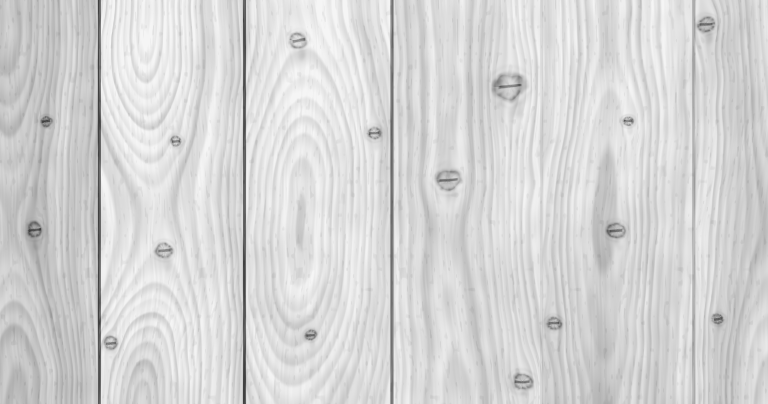
A Shadertoy shader for this texture:

```glsl
// Per board: heart position, arch swing, first knot across, first knot height
const vec4 BOARDS[6] = vec4[6](
    vec4(.40, .030, .55, .43), vec4(.35, .065, .45, .38),
    vec4(.38, -.065, .37, .90), vec4(.40, .008, .79, .785),
    vec4(.45, -.015, .49, .43), vec4(.55, .025, .08, .94));
const float TONES[6] = float[6](.875, .945, .94, .92, .935, .915);

float hash(vec2 p) {
    vec3 q = fract(vec3(p.xyx) * .1031);
    q += dot(q, q.yzx + 33.33);
    return fract((q.x + q.y) * q.z);
}

float noise(vec2 p) {
    vec2 cell = floor(p), f = fract(p);
    f = f * f * (3. - 2. * f);
    return mix(mix(hash(cell), hash(cell + vec2(1, 0)), f.x),
               mix(hash(cell + vec2(0, 1)), hash(cell + 1.), f.x), f.y);
}

// Centre (xy) and radius (z) of a knot in a board
vec3 knotAt(int board, float k) {
    vec4 b = BOARDS[board];
    float across = fract(b.z + .64 * k - .05 * k * k);
    float height = fract(b.w - .095 * k - .135 * k * k);
    float radius = (board == 3 ? .039 : .022) * (1. - .17 * k);
    return vec3(clamp(across, .08, .88) * .368, height, radius);
}

// Growth rings: a slow darkening that ends in a crisp edge
float growthRings(float r, float y, float seed) {
    float phase = r * 62. + 2.5 * noise(vec2(r * 14., seed));
    float t = fract(phase), id = floor(phase);
    float line = smoothstep(.1, .75, t) * (1. - smoothstep(.75, 1., t));
    float strength = .35 + .65 * hash(vec2(id, seed));
    return line * strength * (.6 + .7 * noise(vec2(id * 3.7, y * 4. + seed)));
}

// Darkening by one knot: core, rim, halo and split
float knotShade(vec2 q, float radius, float seed, float px) {
    float wobble = noise(q * 45. + seed) - .5;
    float e = length(q * vec2(1., 1.12)) + wobble * radius * .35;
    float core = 1. - smoothstep(radius * .8, radius * .8 + 2. * px, e);
    float rim = exp(-pow((e - radius * .85) / (radius * .13 + px), 2.));
    float halo = exp(-pow((e - radius * 1.4) / (radius * .2), 2.));
    float rays = noise(vec2(atan(q.y, q.x) * 4., e / radius * 3.) + seed);
    float splitY = abs(q.y - radius * .15 * wobble - .08 * q.x);
    float split = (1. - smoothstep(.001, .002 + 1.3 * px, splitY))
                * (1. - smoothstep(radius * .6, radius * .8, abs(q.x)));
    // A resin tail hangs below the knot
    vec2 tail = (q - radius * vec2(.3, -1.5)) / (radius * vec2(.5, .85));
    float resin = exp(-pow(dot(tail, tail), 2.)) * (.4 + wobble);
    return core * (.06 + .08 * rays) + rim * (.1 + .16 * rays)
         + halo * .06 * (.5 + wobble) + split * .3 + resin * .1;
}

void mainImage(out vec4 fragColor, in vec2 fragCoord) {
    vec2 uv = fragCoord / iResolution.xy;
    float px = 1. / iResolution.y;

    // Boards widen slightly from left to right
    float course = sqrt(.03438 + .006 * uv.x) / .003 - 61.5;
    int board = clamp(int(floor(course)), 0, 5);
    float seed = float(board) * 17.3 + 4.;
    vec2 p = vec2(fract(course) * .368, uv.y);
    vec4 wood = BOARDS[board];

    // Grain parts around the knots
    float x = p.x, marks = 0.;
    for (float k = 0.; k < 3.; k++) {
        vec3 knot = knotAt(board, k);
        vec2 q = p - knot.xy;
        vec2 reach = q / (knot.z * vec2(1.6, 3.2));
        x -= .75 * q.x * exp(-dot(reach, reach));
        marks += knotShade(q, knot.z, seed + k * 5., px);
    }

    // Slanted cut through the log gives arches and long ovals
    x += .045 * (noise(vec2(p.x * 4. + seed, p.y * 2.6)) - .5);
    x += .008 * (noise(vec2(p.x * 14., p.y * 13. + seed)) - .5);
    float depth = .075 + wood.y * cos(6. * (p.y - .45))
                + .012 * (noise(vec2(p.y * 7., seed)) - .5);
    float r = length(vec2(x - wood.x * .368, depth));

    float shade = TONES[board] - .035 * (1. - p.y);
    shade -= .11 * growthRings(r, p.y, seed);
    shade -= .075 * smoothstep(.35, .9, noise(vec2(r * 32. + seed, p.y * 1.2)));

    // Dark wavy heartwood in the fifth board
    if (board == 4) shade -= .065 * exp(-pow((x - .16) / .025, 2.));

    // Fine fibres, short pores and worn whitewash
    shade += .05 * (noise(vec2(x * 240., p.y * 14. + seed)) - .5);
    float pores = noise(vec2(x * 170. + seed, p.y * 60.));
    shade -= .045 * smoothstep(.72, .95, pores);
    float wear = noise(p * vec2(9., 4.) + seed) * .6 + noise(p * 23. + seed) * .4;
    shade += .075 * (wear - .48);
    shade -= marks;

    // Joints: three dark gaps, then two tight ones
    float joint = floor(course + .5);
    float gap = abs(course - joint) * .368;
    float gapDark = joint < 2.5 ? .52 : joint < 3.5 ? .43 : joint < 4.5 ? .07 : .2;
    shade += .03 * exp(-gap * 130.);
    shade -= gapDark * (1. - smoothstep(.0022, .0028 + 1.1 * px, gap));

    fragColor = vec4(vec3(clamp(shade, .25, .96)), 1.);
}
```
